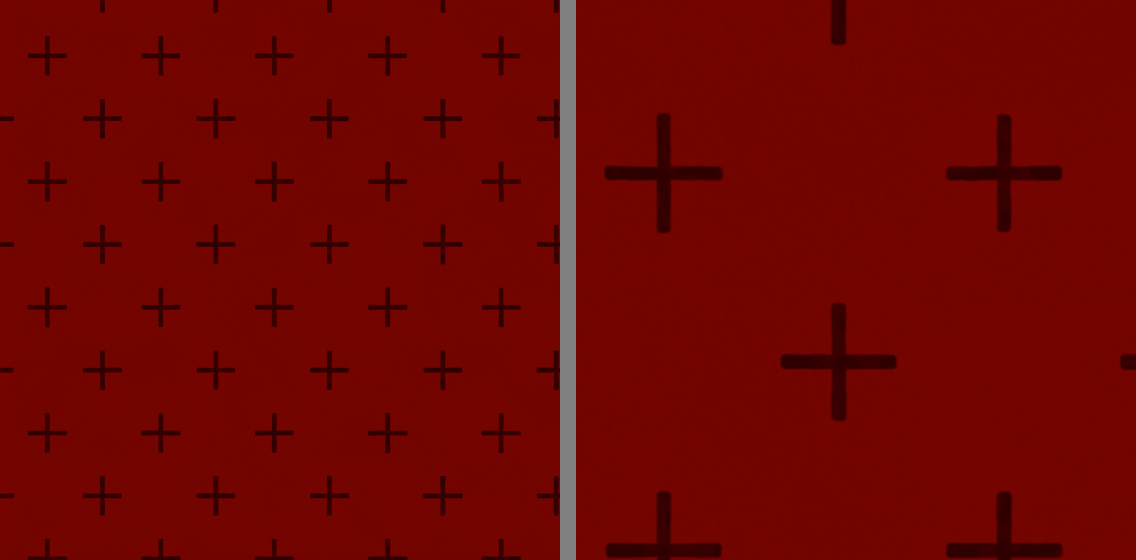
Left: the whole. Right: its middle third, enlarged.
Reproduce this pattern procedurally as a WebGL 1 fragment shader.

```glsl
precision highp float;
// Staggered dark plus signs on a deep red, faintly grained ground.
// Two interleaved lattices of rounded bars are drawn as distance fields;
// value noise roughens the bar edges and mottles both inks.

#define PITCH vec2(0.2026, 0.2245)     // spacing of crosses in one lattice
#define ORIGIN vec2(0.0846, 0.0022)    // centre of the lowest left cross
#define STAGGER vec2(0.0984, 0.1123)   // offset of the second lattice
#define SEAM_SHIFT 0.0092              // nudge of the column cut by the left edge
#define ARM 0.0347                     // half length of a bar
#define HALF_WIDTH 0.0042              // half thickness of a bar
#define CORNER 0.0027                  // rounding of the bar ends
#define WOBBLE 0.0007                  // roughness of the bar edges
#define GRAIN 0.030                    // strength of the ground texture
#define GROUND vec3(0.450, 0.016, 0.000)
#define INK_LIGHT vec3(0.222, 0.000, 0.002)
#define INK_DARK vec3(0.180, 0.000, 0.002)

uniform vec2 u_resolution;

float hash(vec2 p) {
  vec3 q = fract(p.xyx * 0.1031);
  q += dot(q, q.yzx + 33.33);
  return fract((q.x + q.y) * q.z);
}

float valueNoise(vec2 p) {
  vec2 i = floor(p), f = fract(p);
  f = f * f * (3.0 - 2.0 * f);
  return mix(mix(hash(i), hash(i + vec2(1.0, 0.0)), f.x),
             mix(hash(i + vec2(0.0, 1.0)), hash(i + vec2(1.0, 1.0)), f.x), f.y);
}

float fbm(vec2 p) {
  float sum = 0.0, amplitude = 0.5;
  for (int i = 0; i < 4; i++) {
    sum += amplitude * valueNoise(p);
    p = p * 2.03 + 17.3;
    amplitude *= 0.5;
  }
  return sum / 0.9375;
}

float roundedBox(vec2 p, vec2 halfSize) {
  vec2 q = abs(p) - halfSize + CORNER;
  return length(max(q, 0.0)) + min(max(q.x, q.y), 0.0) - CORNER;
}

// Distances to the horizontal (x) and vertical (y) bars of the nearest cross.
vec2 crossLattice(vec2 p, vec2 origin, float seamShift) {
  vec2 cell = floor((p - origin) / PITCH + 0.5);
  vec2 local = p - origin - cell * PITCH;
  local.x -= seamShift * step(cell.x, -0.5);
  // Small differences in arm length and thickness from cross to cross
  vec2 vary = vec2(hash(cell + origin * 90.0 + 11.0),
                   hash(cell + origin * 90.0 + 47.0)) - 0.5;
  vec2 size = vec2(ARM + 0.001 * vary.x, HALF_WIDTH + 0.0003 * vary.y);
  // Bars swell slightly towards their ends
  vec2 swell = 0.0003 * (abs(local) / ARM - 0.5);
  return vec2(roundedBox(local, size) - swell.x,
              roundedBox(local, size.yx + vec2(0.0, 0.0006)) - swell.y);
}

void main() {
  vec2 p = gl_FragCoord.xy / u_resolution.y;
  float softness = max(0.0011, 0.75 / u_resolution.y);

  // Ground: broad mottling, fine grain, and a thin brighter left border
  float broad = fbm(p * 14.0) - 0.5;
  float fine = valueNoise(p * 390.0) - 0.5;
  float shade = 1.0 + GRAIN * (broad + fine);
  shade += 0.02 * (1.0 - smoothstep(0.0, 0.025, p.x));
  shade -= 0.03 * (1.0 - smoothstep(0.0, 0.012, p.y));
  vec3 color = GROUND * shade;

  // Both lattices, with roughened edges
  vec2 bars = min(crossLattice(p, ORIGIN, 0.0),
                  crossLattice(p, ORIGIN + STAGGER, SEAM_SHIFT));
  bars += WOBBLE * (valueNoise(p * 130.0 + 5.0) - 0.5);
  vec2 cover = 1.0 - smoothstep(-softness, softness, bars);

  // Ink: horizontal bars and blotches run darker
  float blotch = fbm(p * 95.0 + 31.0);
  float darkness = smoothstep(0.35, 0.65, blotch - 0.04 + 0.1 * cover.x);
  vec3 ink = mix(INK_LIGHT, INK_DARK, darkness) * (1.0 + 0.06 * fine);
  color = mix(color, ink, max(cover.x, cover.y));

  gl_FragColor = vec4(color, 1.0);
}
```
